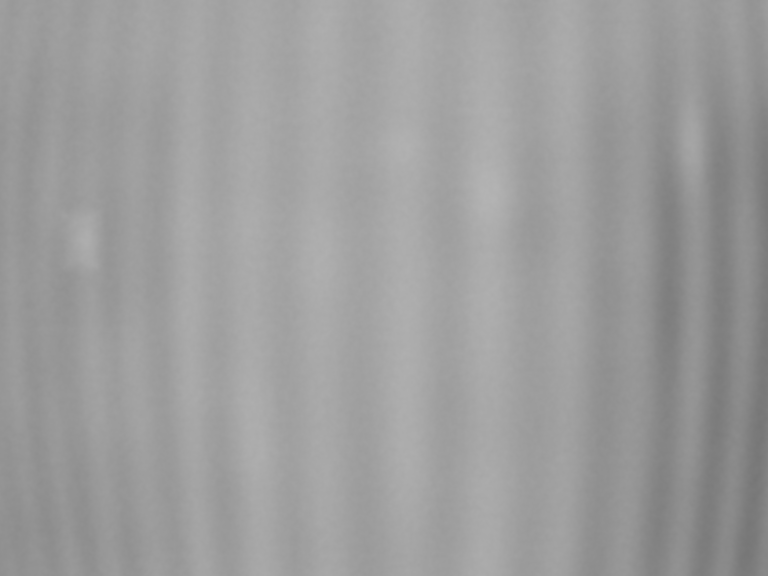
Reproduce this texture procedurally as a Shadertoy shader.

```glsl
#define BOW_CENTER vec2(0.56, 0.425)
#define BOW_AMOUNT 0.42
#define BAND_DENSITY 8.9
#define EDGE_CROWDING 15.0
#define BAND_OFFSET 0.3
#define BAND_CONTRAST 0.021
#define BASE_GRAY 0.654
#define LEFT_SHADE 0.065
#define RIGHT_SHADE 0.135
#define CLOUD_STRENGTH 0.028
#define GRAIN_STRENGTH 0.014

vec2 hashGradient(vec2 cell) {
    vec3 q = fract(vec3(cell.xyx) * vec3(0.1031, 0.1030, 0.0973));
    q += dot(q, q.yzx + 33.33);
    return 2.0 * fract((q.xx + q.yz) * q.zy) - 1.0;
}

float gradientNoise(vec2 p) {
    vec2 i = floor(p), f = fract(p);
    vec2 w = f * f * f * (f * (f * 6.0 - 15.0) + 10.0);
    vec2 e = vec2(0.0, 1.0);
    float a = dot(hashGradient(i), f);
    float b = dot(hashGradient(i + e.yx), f - e.yx);
    float c = dot(hashGradient(i + e.xy), f - e.xy);
    float d = dot(hashGradient(i + e.yy), f - e.yy);
    return mix(mix(a, b, w.x), mix(c, d, w.x), w.y);
}

// Band number: wide spacing in the middle, crowded and bowed at the sides
float bandPhase(vec2 p) {
    vec2 d = p - BOW_CENTER;
    float x = d.x * (1.0 + BOW_AMOUNT * d.y * d.y);
    return BAND_OFFSET + BAND_DENSITY * x + EDGE_CROWDING * x * x * x;
}

float softSpot(vec2 p, vec2 center, vec2 radius) {
    vec2 q = (p - center) / radius;
    return exp(-dot(q, q));
}

float softBox(vec2 p, vec2 center, vec2 halfSize, float blur) {
    vec2 q = abs(p - center) - halfSize;
    float dist = length(max(q, 0.0)) + min(max(q.x, q.y), 0.0);
    return 1.0 - smoothstep(-blur, blur, dist);
}

void mainImage(out vec4 fragColor, in vec2 fragCoord) {
    vec2 p = fragCoord / iResolution.xy * vec2(1.0, 0.75);
    float phase = bandPhase(p);

    // Broad shading, darkest at the lower right
    float leftSide = 1.0 - smoothstep(0.0, 0.38, p.x);
    float rightSide = smoothstep(0.6, 1.02, p.x);
    float topLift = smoothstep(0.5, 0.75, p.y);
    float gray = BASE_GRAY;
    gray -= LEFT_SHADE * leftSide * (1.0 - 0.35 * topLift);
    gray -= RIGHT_SHADE * rightSide * (1.0 - 0.6 * topLift);
    gray -= 0.022 * (1.0 - smoothstep(0.0, 0.3, p.y));

    // Soft vertical bands with uneven strength
    float strength = 1.0 - 0.5 * leftSide + 0.75 * rightSide * (1.0 - 0.6 * topLift);
    strength *= 1.0 - 0.3 * smoothstep(0.4, 0.75, p.y);
    strength *= 1.0 + 0.7 * gradientNoise(vec2(phase * 0.8, p.y * 3.0) + 17.0);
    gray += BAND_CONTRAST * strength * cos(6.28318 * phase);

    // Cloudy variation, stretched along the bands
    gray += CLOUD_STRENGTH * gradientNoise(vec2(phase, p.y * 5.0) + 4.3);
    gray += 0.5 * CLOUD_STRENGTH * gradientNoise(p * vec2(9.0, 13.0) + 31.7);

    // Pale blemishes and a dark streak
    gray += 0.045 * softBox(p, vec2(0.105, 0.437), vec2(0.021, 0.035), 0.014);
    gray += 0.02 * softSpot(p, vec2(0.112, 0.437), vec2(0.015, 0.012));
    gray += 0.055 * softSpot(p, vec2(0.9, 0.555), vec2(0.022, 0.06));
    gray += 0.018 * softSpot(p, vec2(0.525, 0.56), vec2(0.035, 0.025));
    gray += 0.022 * softSpot(p, vec2(0.638, 0.495), vec2(0.035, 0.04));
    gray -= 0.03 * softSpot(p, vec2(0.872, 0.3), vec2(0.02, 0.14));

    // Fine mottling
    gray += GRAIN_STRENGTH * gradientNoise(p * 95.0);
    gray += 0.6 * GRAIN_STRENGTH * gradientNoise(p * 210.0 + 9.0);

    fragColor = vec4(vec3(clamp(gray, 0.0, 1.0)), 1.0);
}
```
